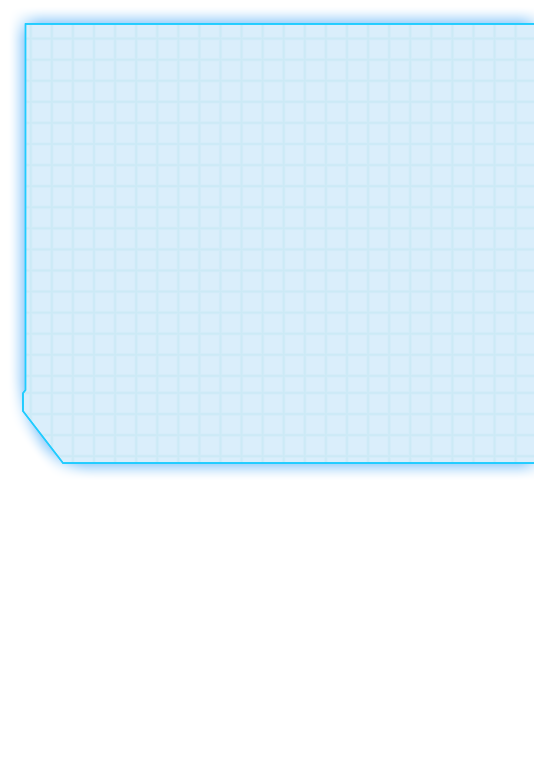
Give the GLSL for this background, as a Shadertoy shader.

```glsl
// A pale blue panel with a cut corner and a small side notch, on white.
// A polygon distance gives the fill and cyan outline, products of soft
// half planes give the outer glow, and repeated lines give the faint grid.

const vec3 WHITE = vec3(1.0);
const vec3 PANEL_BLUE = vec3(0.853, 0.932, 0.984);
const vec3 GRID_BLUE = vec3(0.785, 0.912, 0.960);
const vec3 OUTLINE_CYAN = vec3(0.13, 0.80, 1.0);
const vec3 GLOW_BLUE = vec3(0.24, 0.64, 0.96);

// Panel bounds, in units of the canvas height
const float LEFT = 0.0332;
const float TOP = 0.9688;
const float BOTTOM = 0.3971;
const float BEYOND = 0.80;
const vec2 CUT_UPPER = vec2(0.0299, 0.4648);
const vec2 CUT_LOWER = vec2(0.0820, BOTTOM);

const float GRID_PITCH = 0.02745;
const float GRID_SEAM = 0.4987;
const float OUTLINE_HALF = 0.0012;
const float GLOW_REACH = 0.024;

// Signed distance to the panel outline, negative inside
float panelDistance(vec2 p) {
    const int COUNT = 7;
    vec2 corners[COUNT] = vec2[COUNT](
        vec2(LEFT, TOP), vec2(LEFT, 0.4922), vec2(CUT_UPPER.x, 0.4880),
        CUT_UPPER, CUT_LOWER, vec2(BEYOND, BOTTOM), vec2(BEYOND, TOP));
    float nearest = 1e3;
    float side = 1.0;
    for (int i = 0; i < COUNT; i++) {
        vec2 a = corners[i];
        vec2 b = corners[(i + 1) % COUNT];
        vec2 edge = b - a;
        vec2 rel = p - a;
        float along = clamp(dot(rel, edge) / dot(edge, edge), 0.0, 1.0);
        nearest = min(nearest, length(rel - edge * along));
        bool crosses = (a.y > p.y) != (b.y > p.y);
        if (crosses && p.x < a.x + edge.x * (p.y - a.y) / edge.y) side = -side;
    }
    return side * nearest;
}

// Coverage of a blurred half plane, one half at its edge
float softSide(float outward, float reach) {
    return 1.0 - smoothstep(-reach, reach, outward);
}

// Blurred panel silhouette, which also fades at the right of the canvas
float glowCoverage(vec2 p, float right, float reach) {
    vec2 cut = normalize(CUT_LOWER - CUT_UPPER);
    vec2 cutNormal = vec2(cut.y, -cut.x);
    return softSide(LEFT - p.x, reach) * softSide(p.x - right, reach)
         * softSide(p.y - TOP, reach) * softSide(BOTTOM - p.y, reach)
         * softSide(dot(p - CUT_UPPER, cutNormal), reach);
}

// Soft line repeated at every pitch from the anchor
float repeatedLine(float x, float anchor, float pitch, float halfWidth) {
    float offset = mod(x - anchor + 0.5 * pitch, pitch) - 0.5 * pitch;
    return 1.0 - smoothstep(0.0, halfWidth, abs(offset));
}

// Faint grid whose rows restart below the seam
float gridCoverage(vec2 p, float pixel) {
    float halfWidth = max(0.0030, 1.2 * pixel);
    float rowAnchor = p.y > GRID_SEAM ? 0.8125 : 0.4609;
    float columns = repeatedLine(p.x, 0.1224, GRID_PITCH, halfWidth);
    float rows = repeatedLine(p.y, rowAnchor, GRID_PITCH, halfWidth);
    return max(columns, rows);
}

void mainImage(out vec4 fragColor, in vec2 fragCoord) {
    float pixel = 1.0 / iResolution.y;
    vec2 p = fragCoord * pixel;
    float right = iResolution.x * pixel;
    float dist = panelDistance(p);

    // Outer glow on white
    vec3 color = mix(WHITE, GLOW_BLUE, glowCoverage(p, right, GLOW_REACH));

    // Panel fill with its grid
    vec3 panel = mix(PANEL_BLUE, GRID_BLUE, 0.8 * gridCoverage(p, pixel));
    color = mix(color, panel, smoothstep(0.5 * pixel, -0.5 * pixel, dist));

    // Thin bright outline
    float line = 1.0 - smoothstep(-0.5 * pixel, 0.5 * pixel, abs(dist) - OUTLINE_HALF);
    color = mix(color, OUTLINE_CYAN, line);

    fragColor = vec4(color, 1.0);
}
```
